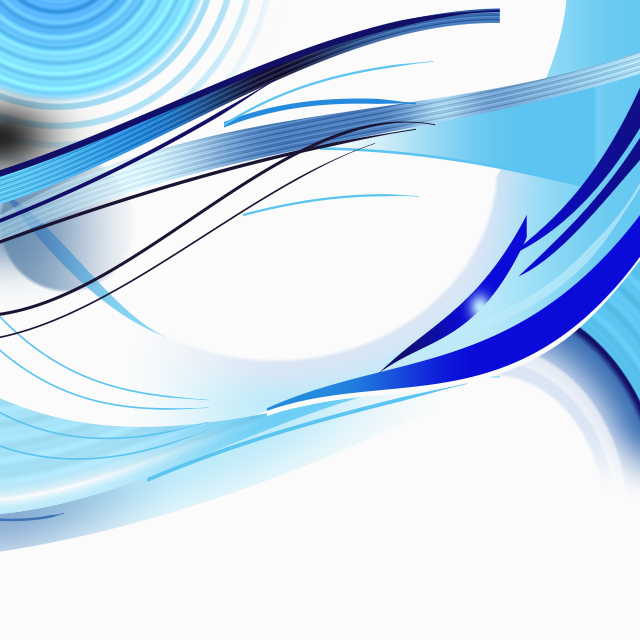
A Shadertoy shader for this background:

```glsl
// Abstract background of flowing blue ribbons, glassy waves and fine dark lines on white.
#define STREAK_DEPTH .07
#define STREAK_RATE 34.
#define HAIR .0013

const vec3 PAPER = vec3(.986), ICE = vec3(.74, .92, .98), LAVENDER = vec3(.86, .9, .96);
const vec3 CYAN = vec3(.36, .77, .94), AZURE = vec3(.14, .54, .87), STEEL = vec3(.25, .45, .71);
const vec3 SLATE = vec3(.38, .53, .68), DEEP = vec3(.04, .04, .85);
const vec3 NAVY = vec3(.07, .06, .4), INK = vec3(.1, .08, .2);

vec2 p;   // position on the unit canvas
vec3 col; // colour painted so far

// Cubic through four heights evenly spaced from a to b
float curve(float x, float a, float b, vec4 h) {
    float s = 3. * (x - a) / (b - a);
    vec3 d = h.yzw - h.xyz;
    vec2 e = d.yz - d.xy;
    return h.x + s * (d.x + (s - 1.) * .5 * (e.x + (s - 2.) / 3. * (e.y - e.x)));
}
// Signed distance above that curve
float above(float a, float b, vec4 h) {
    float y = curve(p.x, a, b, h), slope = (curve(p.x + .002, a, b, h) - y) / .002;
    return (p.y - y) / sqrt(1. + slope * slope);
}
float edge(float d) { return clamp(d * iResolution.y + .5, 0., 1.); }
float within(float a, float b) { return edge(p.x - a) * edge(b - p.x); }
float band(float a, float b, vec4 lo, vec4 hi) {
    return edge(above(a, b, lo)) * edge(-above(a, b, hi)) * within(a, b);
}
float line(float a, float b, vec4 h, float w) {
    w *= clamp(5. * (b - p.x) / (b - a), .3, 1.);
    return edge(w - abs(above(a, b, h))) * within(a, b);
}
float oval(vec2 c, vec2 r) { return length((p - c) / r); }
float bell(float d) { return exp(-d * d); }
float ramp(float a, float b) { return smoothstep(a, b, p.x); }
float streaks(float v) {
    v *= STREAK_RATE;
    return STREAK_DEPTH * (sin(v) + .6 * sin(v * 2.3 + 1.));
}
void paint(vec3 ink, float a) { col = mix(col, ink, clamp(a, 0., 1.)); }

// Striped disc, smoke, sphere and leaf at the left
void leftGlow(float clip) {
    float r = length(p - vec2(.09, 1.08));
    paint(CYAN, .55 * smoothstep(.2, .8, sin(r * 210.)) * smoothstep(.38, .24, r) * clip);
    paint(vec3(.14), bell(oval(vec2(0, .785), vec2(.08, .053))));
    paint(mix(AZURE, CYAN, smoothstep(.08, .2, r)) + .1 + streaks(r * 7.), .9 * smoothstep(.245, .225, r));
    paint(SLATE, .8 * smoothstep(1.02, .94, oval(vec2(.105, .65), vec2(.107))) * ramp(.24, .02));
    paint(SLATE, .8 * bell(oval(vec2(0, .64), vec2(.085, .06))));
    paint(mix(STEEL, CYAN, ramp(.03, .2)), .75 * band(.013, .26, vec4(.687, .59, .518, .473), vec4(.694, .622, .535, .473)));
}
// Pale ring, blue side and wedge at the right
void glass(float clip) {
    float r = oval(vec2(.43, .74), vec2(.345, .302));
    float side = p.x - curve(p.y, 1., .61, vec4(.885, .85, .785, .716));
    float ring = p.y > .72 ? edge(side) : smoothstep(.99, 1.02, r) * ramp(.18, .45);
    vec3 tint = mix(LAVENDER, ICE, smoothstep(1., 1.25, r));
    paint(mix(tint, CYAN, .9 * ramp(.72, 1.)), ring * clip);
    vec4 lo = vec4(.768, .759, .737, .703);
    paint(CYAN, band(.5, .93, lo, vec4(.77, .8, .833, .87)) * ramp(.48, .82));
    paint(CYAN, line(.5, .93, lo, .002));
}
// Arch fading downward at the right
void arch(float clip) {
    float r = oval(vec2(.768, .193), vec2(.176, .221));
    vec3 body = mix(LAVENDER, STEEL, smoothstep(1.05, 1.5, r));
    body = mix(body, PAPER, .6 * smoothstep(1.08, 1.11, r) * smoothstep(1.22, 1.19, r));
    body = mix(body, NAVY, smoothstep(1.46, 1.53, r));
    body = mix(body, CYAN + streaks(r) * .4, smoothstep(1.54, 1.56, r));
    paint(body, smoothstep(.215, .34, p.y) * smoothstep(.98, 1.02, r) * clip * step(.768, p.x));
}
// Wave at the lower left with its shaded underside
void wave() {
    vec4 keel = vec4(.197, .266, .366, .41);
    float h = above(0., .781, keel);
    float under = band(0., .781, vec4(.138, .197, .29, .411), keel);
    paint(mix(SLATE + .15, ICE, ramp(0., .3)), under * (.35 + .65 * smoothstep(-.09, 0., h)) * ramp(.72, .4));
    vec3 water = mix(ICE, CYAN, .25 + .6 * ramp(.15, .45)) + streaks(h * 5.) * .3;
    water = mix(water, PAPER, exp(-75. * abs(h - .022)) * ramp(.45, .1));
    paint(water, band(0., .781, keel, vec4(.378, .334, .375, .412)));
    paint(STEEL, line(0., .1, vec4(.188, .188, .191, .198), .002));
    paint(CYAN, line(.23, .73, vec4(.25, .312, .36, .401), .003));
    for (float i = 0.; i < 4.; i++) {
        vec4 y = mix(vec4(.505, .423, .387, .375), vec4(.303, .283, .294, .329), smoothstep(0., 3., i));
        paint(CYAN, line(0., .326, y, HAIR));
    }
}
// Deep blue sweep, spear and twin bolts
void sweep(vec4 lo) {
    paint(PAPER, line(.417, 1., lo - .003, .005));
    paint(ICE, .7 * line(.6, 1., vec4(.43, .485, .555, .71), .007));
    paint(mix(AZURE, DEEP, ramp(.5, .75)), band(.417, 1., lo, vec4(.362, .423, .492, .664)));
    vec3 spear = mix(mix(NAVY, DEEP, ramp(.6, .75)), ICE, bell(oval(vec2(.75, .52), vec2(.016, .02))));
    paint(spear, band(.592, .823, vec4(.417, .46, .512, .629), vec4(.417, .482, .551, .664)));
    vec3 bolt = mix(DEEP, NAVY, .7 * ramp(.8, 1.));
    paint(bolt, band(.794, 1., vec4(.599, .64, .705, .8), vec4(.599, .658, .74, .863)));
    paint(bolt, band(.81, 1., vec4(.568, .612, .677, .75), vec4(.568, .629, .698, .785)));
}
// Two brushed ribbons across the top
void ribbons(vec4 hi) {
    vec4 lo = vec4(.622, .736, .805, .885);
    vec3 silk = mix(ICE, STEEL, ramp(.2, .45) * ramp(1.1, .6));
    silk = mix(silk, ICE, .7 * bell((p.x - .69) * 17.)) + streaks(above(0., 1., lo) * 22.);
    paint(silk, band(0., 1., lo, vec4(.664, .788, .844, .919)) * mix(.45, .95, ramp(.15, .4)));
    paint(AZURE, line(.35, .65, vec4(.805, .833, .842, .838), .004));
    lo = vec4(.681, .792, .911, .964);
    silk = mix(mix(CYAN, AZURE, ramp(0., .25)), STEEL, ramp(.2, .6));
    silk = mix(silk, INK, .95 * bell((p.x - .43) * 8.)) + streaks(above(0., .781, lo) * 25.);
    paint(silk, band(0., .781, lo, hi));
    paint(NAVY, line(0., .781, hi - .004, .005));
}
void mainImage(out vec4 fragColor, in vec2 fragCoord) {
    p = fragCoord / iResolution.xy;
    col = PAPER;
    vec4 top = vec4(.733, .835, .9375, .987), base = vec4(.358, .392, .434, .599);
    float lift = above(.417, 1., base);
    leftGlow(edge(above(0., .781, top)));
    glass(edge(lift));
    arch(edge(-lift));
    wave();
    sweep(base);
    ribbons(top);
    // Fine lines
    paint(NAVY, line(0., .43, vec4(.655, .717, .79, .876), .003));
    paint(INK, line(0., .65, vec4(.622, .695, .755, .798), .0026));
    paint(INK, line(0., .68, vec4(.509, .61, .755, .805), .0024));
    paint(INK, line(0., .586, vec4(.473, .555, .677, .776), HAIR));
    paint(CYAN, line(.35, .677, vec4(.805, .859, .889, .904), .0018));
    paint(CYAN, line(.38, .655, vec4(.664, .684, .694, .693), .0018));
    fragColor = vec4(clamp(col, 0., 1.), 1);
}
```
